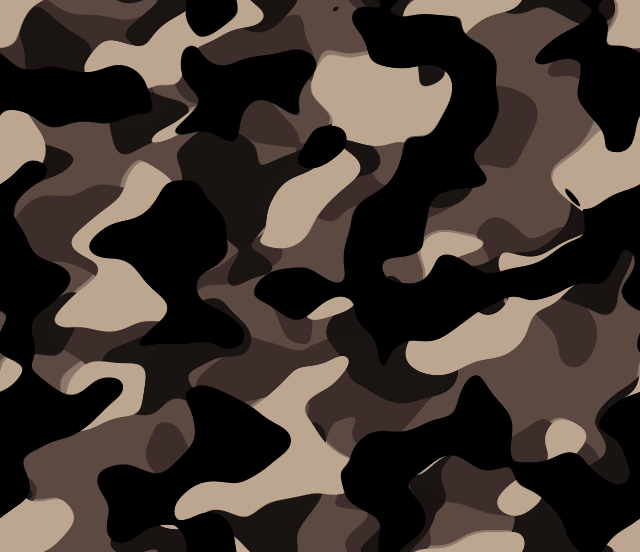
Write a WebGL 1 fragment shader that draws this pattern.

```glsl
precision highp float;
// Seamless woodland camouflage in tan, browns and black.
// Each colour is a layer cut from a random sum of sines with whole wave
// numbers, so it wraps; unit variance lets the threshold set its area.

uniform vec2 u_resolution;

const float TAU = 6.2831853;

float hash(float n) {
  return fract(sin(n * 12.9898) * 4375.85);
}

// Blob field of unit variance: x is the value, yz its gradient.
// scale is the mean wave number; lean > 0 stretches blobs up to the right.
vec3 blobField(vec2 p, float scale, float lean, float seed) {
  vec3 sum = vec3(0.0);
  float power = 0.0;
  for (int i = 0; i < 24; i++) {
    float n = float(i);
    float angle = 0.5 * TAU * (n + 0.5) / 24.0 + seed;
    float radius = scale * (0.42 + 1.2 * fract(n * 0.618034 + seed * 0.37));
    vec2 wave = floor(radius * vec2(cos(angle), sin(angle)) + 0.5);
    float amp = (1.0 - lean * sin(2.0 * angle)) / radius;
    float phase = TAU * (dot(wave, p) + hash(n + seed * 31.7));
    sum += amp * vec3(sin(phase), TAU * wave * cos(phase));
    power += 0.5 * amp * amp;
  }
  return sum / sqrt(power);
}

// Coverage of the area above the threshold, with a one pixel soft edge.
float cover(vec3 field, float threshold) {
  float slope = length(field.yz / u_resolution);
  return clamp(0.5 + (field.x - threshold) / max(slope, 0.004), 0.0, 1.0);
}

// Periodic bending that gives the blobs lobes and fingers.
vec2 bend(vec2 p) {
  vec2 broad = vec2(5.0, 4.0) * p.yx + vec2(2.0, -3.0) * p;
  vec2 fine = vec2(9.0, 10.0) * p.yx + vec2(-4.0, 3.0) * p;
  return p + 0.014 * sin(TAU * (broad + vec2(0.13, 0.58)))
           + 0.005 * sin(TAU * (fine + vec2(0.71, 0.24)));
}

void main() {
  vec2 p = bend(gl_FragCoord.xy / u_resolution);

  vec3 brown = vec3(0.36, 0.29, 0.26);
  vec3 paleBrown = vec3(0.55, 0.47, 0.42);
  vec3 darkBrown = vec3(0.24, 0.18, 0.17);
  vec3 charcoal = vec3(0.10, 0.08, 0.07);
  vec3 sand = vec3(0.74, 0.65, 0.56);
  vec3 black = vec3(0.0);

  // Pale slivers peek out beside the sand patches.
  vec3 color = mix(brown, paleBrown,
                   cover(blobField(p + vec2(0.004, -0.005), 5.6, 0.4, 2.3), 0.445));

  // Muted undergrowth.
  color = mix(color, darkBrown, cover(blobField(p, 6.0, 0.2, 5.1), 0.305));
  color = mix(color, charcoal, cover(blobField(p, 5.8, 0.3, 7.9), 0.41));

  // Bold patches on top.
  color = mix(color, sand, cover(blobField(p, 5.6, 0.4, 2.3), 0.445));
  color = mix(color, black, cover(blobField(p, 6.0, 0.15, 11.6), 0.37));

  gl_FragColor = vec4(color, 1.0);
}
```
